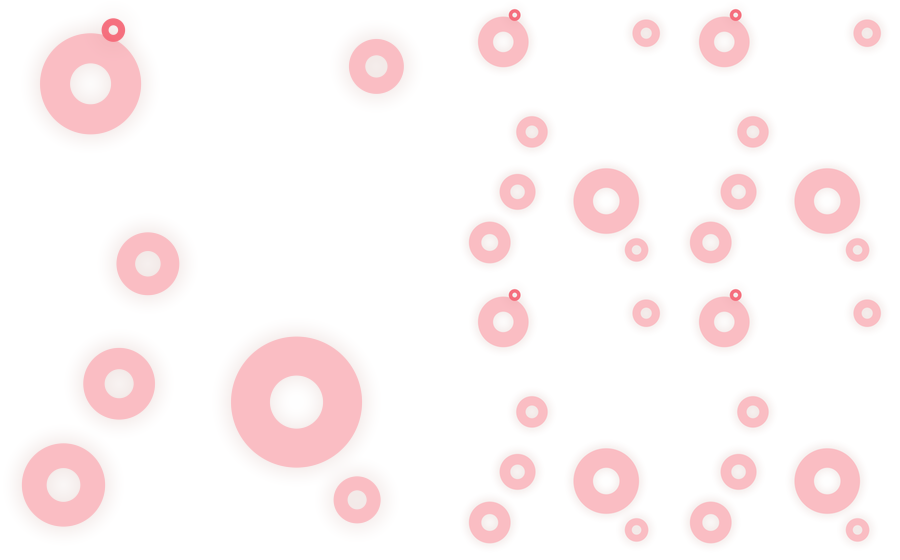
Left: one tile. Right: repeated 2 by 2.
This background is drawn by a WebGL 2 fragment shader. Its source:

```glsl
#version 300 es
precision highp float;
// Scattered flat pink rings with soft shadows on white, plus one small red ring.

uniform vec2 u_resolution;
out vec4 fragColor;

const vec3 WHITE = vec3(1.0);
const vec3 PINK = vec3(0.98, 0.74, 0.765);
const vec3 RED = vec3(0.96, 0.41, 0.47);
const vec3 SHADOW = vec3(0.93, 0.88, 0.87);

const int SLOTS = 8;          // two columns by four rows
const int EMPTY_SLOT = 5;     // leaves an open area on the right
const float HOLE_RATIO = 0.405;
const float BLUR = 0.04;      // reach of the shadow

// Shortest offset between two points on the repeating tile.
vec2 wrapOffset(vec2 offset, vec2 tile) {
    return offset - tile * round(offset / tile);
}

// Approximate coverage of a blurred disc at a distance from its centre.
float blurredDisc(float dist, float radius) {
    float sigma = 0.45 * BLUR;
    float peak = 1.0 - exp(-radius * radius / (2.0 * sigma * sigma));
    return peak * (1.0 - smoothstep(-BLUR, BLUR, dist - radius));
}

// Lays one ring and its shadow over the colour below.
vec3 drawRing(vec3 base, vec2 offset, float radius, vec3 tint, float opacity, float pixel) {
    float dist = length(offset);
    float hole = radius * HOLE_RATIO;
    float shade = clamp(blurredDisc(dist, radius) - blurredDisc(dist, hole), 0.0, 1.0);
    float edge = max(dist - radius, hole - dist);
    float cover = 1.0 - smoothstep(-0.7 * pixel, 0.7 * pixel, edge);
    vec3 shaded = base * mix(WHITE, SHADOW, shade);
    return mix(shaded, tint, cover * opacity);
}

// Staggered centre of a slot, swayed by a sine wave.
vec2 ringCentre(int slot, vec2 tile) {
    float column = float(slot % 2);
    float row = float(slot / 2);
    float sway = sin(0.8 * float(slot) - 1.3);
    float x = 0.24 + 0.52 * column + 0.1 * (1.0 - 2.0 * column) * sway;
    float y = 0.125 + 0.25 * row - 0.055 * (sway + 0.8);
    return vec2(x, y) * tile;
}

// Shuffled sizes: many modest rings and one large one.
float ringRadius(int slot) {
    int order = slot > EMPTY_SLOT ? slot - 1 : slot;
    float rank = float((4 + 3 * order) % 7) / 6.0;
    return 0.042 + 0.042 * rank + 0.033 * pow(rank, 5.0);
}

void main() {
    float pixel = 1.0 / u_resolution.y;
    vec2 tile = vec2(u_resolution.x * pixel, 1.0);
    vec2 point = gl_FragCoord.xy * pixel;
    vec3 color = WHITE;

    // Pink rings
    for (int slot = 0; slot < SLOTS; slot++) {
        if (slot == EMPTY_SLOT) continue;
        vec2 offset = wrapOffset(point - ringCentre(slot, tile), tile);
        color = drawRing(color, offset, ringRadius(slot), PINK, 1.0, pixel);
    }

    // Small red ring on the rim of the upper left one
    int host = 6;
    float angle = 1.17;
    float reach = ringRadius(host) + 0.014;
    vec2 centre = ringCentre(host, tile) + reach * vec2(cos(angle), sin(angle));
    color = drawRing(color, wrapOffset(point - centre, tile), 0.021, RED, 0.95, pixel);

    fragColor = vec4(color, 1.0);
}
```
